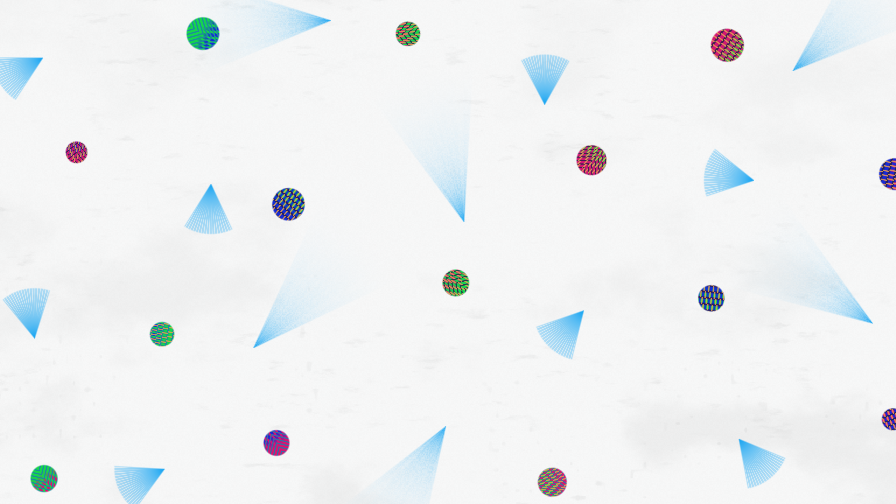
A WebGL 2 fragment shader for this background:

```glsl
#version 300 es
precision highp float;

uniform vec2 u_resolution;
out vec4 fragColor;

float hash(vec2 p) {
    vec3 q = fract(p.xyx * vec3(0.1031, 0.1030, 0.0973));
    q += dot(q, q.yzx + 33.33);
    return fract((q.x + q.y) * q.z);
}

float noise(vec2 p) {
    vec2 i = floor(p), f = fract(p);
    f = f * f * (3.0 - 2.0 * f);
    return mix(mix(hash(i), hash(i + vec2(1, 0)), f.x),
               mix(hash(i + vec2(0, 1)), hash(i + vec2(1, 1)), f.x), f.y);
}

float fbm(vec2 p) {
    float sum = 0.0, amp = 0.5;
    for (int i = 0; i < 6; i++) {
        sum += amp * noise(p);
        p = p * 2.1 + 17.3;
        amp *= 0.55;
    }
    return sum;
}

// Saturated green, blue or magenta
vec3 neon(float pick) {
    float hue = 0.38 + 0.27 * floor(pick * 3.0);
    vec3 c = clamp(abs(fract(hue + vec3(0.0, 0.667, 0.333)) * 6.0 - 3.0) - 1.0, 0.0, 1.0);
    return mix(vec3(0.32, 0.36, 0.36), c, 0.74);
}

// Off-white plaster with mottled stains, short scratches and specks
vec3 plaster(vec2 p) {
    float low = 1.0 - p.y;
    float stain = smoothstep(0.50, 0.85, fbm(p * vec2(4.5, 7.0) + 4.0));
    float scratch = smoothstep(0.66, 0.95, fbm(p * vec2(20.0, 65.0))) * smoothstep(0.4, 0.8, noise(p * 4.0 + 9.0));
    float speck = smoothstep(0.84, 0.98, noise(p * 75.0)) * smoothstep(0.5, 0.8, noise(p * 5.0)) * low;
    float grain = hash(floor(p * 432.0)) - 0.5;
    float shade = stain * mix(0.015, 0.04, low) + scratch * 0.04 + speck * 0.04;
    return vec3(0.965, 0.967, 0.967) - shade + grain * 0.010;
}

// Striped and stitched fill of a disc
vec3 weave(vec2 q, vec2 id, float px) {
    float fold = step(0.7, hash(id + 31.0));
    float across = (q.y + fold * abs(q.x)) * mix(75.0, 110.0, hash(id + 37.0));
    float soft = 100.0 * px;
    float band = abs(fract(across) - 0.5) * 2.0;
    float stitch = abs(fract(q.x * 110.0 + floor(across) * 0.37) - 0.5) * 2.0;
    float pick = hash(id + 41.0);
    vec3 base = neon(pick);
    vec3 accent = neon(fract(pick + 0.333 + 0.333 * step(0.5, hash(id + 43.0))));
    vec3 warm = vec3(0.90, 0.62, 0.32);
    vec3 teal = vec3(0.12, 0.48, 0.68);
    vec3 dark = mix(vec3(0.16, 0.12, 0.30), teal, step(0.5, hash(id + 59.0)));
    vec3 c = mix(base, dark, 0.85 * smoothstep(0.65 - soft, 0.65 + soft, band));
    float thread = smoothstep(0.6 + soft, 0.6 - soft, band) * smoothstep(0.4 - soft, 0.4 + soft, stitch);
    c = mix(c, accent, thread * smoothstep(-0.02, 0.012, q.y + 0.02 * (hash(id + 47.0) - 0.5)));
    return mix(c, warm, 0.85 * smoothstep(0.55, 0.9, stitch) * step(0.4, hash(id + 53.0)));
}

// Opacity of a wedge opening along +x from its tip: short ribbed fan or long fading beam
float wedge(vec2 q, bool isBeam, float px, float grain) {
    float r = length(q), angle = atan(q.y, q.x);
    float spread = isBeam ? 0.35 : 0.50;
    float inside = smoothstep(-px, px, (spread - abs(angle)) * r) * step(0.0, q.x);
    if (isBeam) {
        float fade = 0.95 * exp(-r * 23.0) + 0.055 * smoothstep(0.32, 0.08, r);
        float rays = 0.85 + 0.3 * noise(vec2(angle * 30.0, 3.0));
        return inside * fade * rays * mix(1.0, 0.75 + 0.5 * grain, smoothstep(0.0, 0.1, r));
    }
    float rib = smoothstep(0.05, 0.25, abs(fract(angle * 18.0) - 0.5));
    float fade = 0.92 * exp(-r * 18.0) + 0.18;
    fade *= mix(1.0, 0.4 + 0.6 * rib, smoothstep(0.035, 0.09, r));
    return inside * fade * smoothstep(px, -px, r - 0.1);
}

void main() {
    float px = 1.0 / u_resolution.y;
    vec2 p = gl_FragCoord.xy * px;
    vec2 middle = vec2(0.5 * u_resolution.x * px, 0.5);
    vec3 color = plaster(p);
    float grain = hash(floor(p * 432.0) + 71.0);

    // Shapes on a jittered 7 by 4 grid; every second one is a disc
    for (int i = 0; i < 28; i++) {
        int col = i % 7, row = i / 7;
        int kind = (col + row + 2 * (row / 2)) % 4;
        vec2 id = vec2(col, row) + 5.0;
        vec2 jitter = vec2(hash(id), hash(id + 13.0)) - 0.5;
        vec2 q = p - middle - (vec2(col, row) - vec2(3.0, 1.5) + 0.6 * jitter) * 0.27;
        float turn = 6.2832 * hash(id + 23.0);
        vec2 dir = vec2(cos(turn), sin(turn));
        q = vec2(dot(q, dir), dot(q, vec2(-dir.y, dir.x)));

        if (kind % 2 == 0) {
            float radius = mix(0.021, 0.033, hash(id + 29.0));
            color = mix(color, weave(q, id, px), smoothstep(px, -px, length(q) - radius));
        } else {
            bool isBeam = kind == 3;
            q.x += isBeam ? 0.09 : 0.05;
            color = mix(color, vec3(0.13, 0.66, 0.95), clamp(wedge(q, isBeam, px, grain), 0.0, 1.0));
        }
    }
    fragColor = vec4(color, 1.0);
}
```
